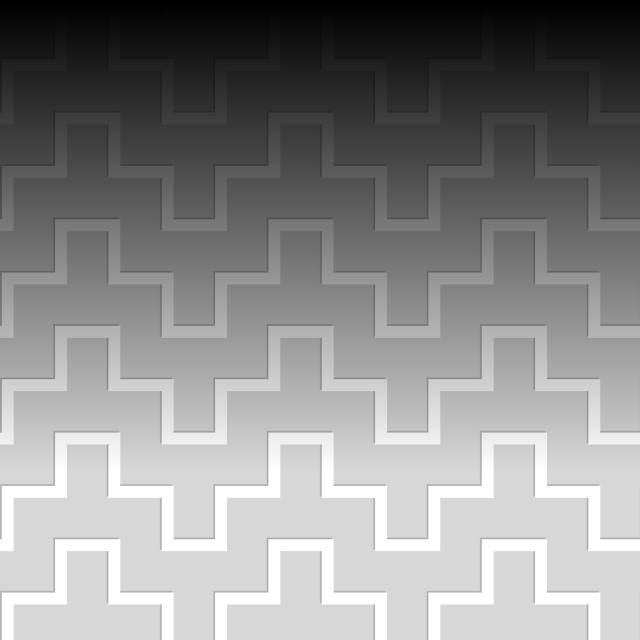
Write a three.js fragment shader that draws this pattern.

```glsl
// Stacked stair-step zigzag bands with a thin bevel shadow, fading to black at the top.
varying vec2 vUv;

const float CELLS = 12.0;                       // stair steps across and up the canvas
const vec2 ORIGIN = vec2(1.144, 1.778);         // first peak: left corner, in cells
const float COLUMN_PERIOD = 4.0;                // steps per zigzag
const float ROW_PERIOD = 2.0;                   // steps between stacked zigzags
const float HALF_WIDTH = 0.112;                 // half band width, in cells
const vec2 SHADOW_OFFSET = vec2(-0.029, 0.029); // up and to the left, in cells
const float EDGE_SOFTNESS = 0.013;
const float SHADOW_SOFTNESS = 0.019;

const vec3 GROUND_COLOR = vec3(0.843);
const vec3 BAND_COLOR = vec3(1.0);
const vec3 SHADOW_COLOR = vec3(0.67);
const float FADE_BLACK = 0.994;                 // height where the fade reaches black
const float FADE_FULL = 0.263;                  // height where the fade begins

// Height of the zigzag in a column: 0, -1, -2, -1, repeated.
float stairLevel(float column) {
  return abs(mod(column, COLUMN_PERIOD) - 2.0) - 2.0;
}

// Square-cornered box distance, repeated vertically.
float barDistance(vec2 p, vec2 center, vec2 halfSize) {
  vec2 d = p - center;
  d.y = mod(d.y + 0.5 * ROW_PERIOD, ROW_PERIOD) - 0.5 * ROW_PERIOD;
  d = abs(d) - halfSize;
  return max(d.x, d.y);
}

// Signed distance to the nearest tread or riser.
float stairDistance(vec2 p) {
  float nearest = 10.0;
  vec2 tread = vec2(0.5 + HALF_WIDTH, HALF_WIDTH);
  for (int i = -1; i <= 1; i++) {
    float column = floor(p.x) + float(i);
    float level = stairLevel(column);
    float riserMiddle = 0.5 * (level + stairLevel(column - 1.0));
    nearest = min(nearest, barDistance(p, vec2(column + 0.5, level), tread));
    nearest = min(nearest, barDistance(p, vec2(column, riserMiddle), tread.yx));
  }
  return nearest;
}

float coverage(float distanceToEdge, float softness) {
  return 1.0 - smoothstep(-softness, softness, distanceToEdge);
}

void main() {
  vec2 p = vUv * CELLS - ORIGIN;

  // Ground, shadow, then band
  float shadow = coverage(stairDistance(p - SHADOW_OFFSET), SHADOW_SOFTNESS);
  float band = coverage(stairDistance(p), EDGE_SOFTNESS);
  vec3 color = mix(GROUND_COLOR, SHADOW_COLOR, shadow);
  color = mix(color, BAND_COLOR, band);

  // Linear fade over the whole design
  float fade = clamp((FADE_BLACK - vUv.y) / (FADE_BLACK - FADE_FULL), 0.0, 1.0);
  gl_FragColor = vec4(color * fade, 1.0);
}
```
